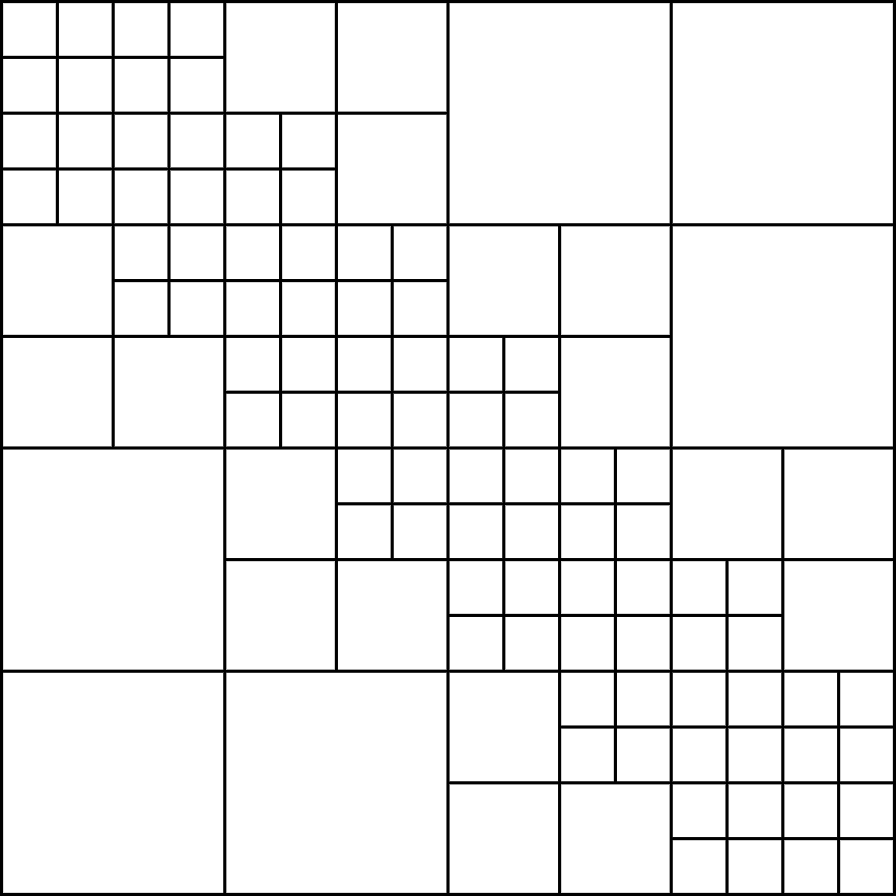
A WebGL 1 fragment shader for this pattern:

```glsl
precision highp float;

uniform vec2 u_resolution;

const float LINE_WIDTH = 0.0035;
const float INSET = 0.00175;        // margin from canvas edge to outer line centre
const float COARSE_BLOCKS = 4.0;    // blocks per side before any splitting
const int LEVELS = 3;
const float NEAR_DIAGONAL = 1.5;    // blocks closer than this to the diagonal split
const vec3 PAPER = vec3(1.0);
const vec3 INK = vec3(0.0);

// Signed distance to the outline of the leaf block that holds p (0..1 grid).
float leafBlockDistance(vec2 p) {
  float count = COARSE_BLOCKS;
  float dist = 1.0;
  for (int level = 0; level < LEVELS; level++) {
    vec2 cell = clamp(floor(p * count), 0.0, count - 1.0);
    vec2 fromCentre = abs(p * count - cell - 0.5) - 0.5;
    dist = max(fromCentre.x, fromCentre.y) / count;
    if (abs(cell.x - cell.y) > NEAR_DIAGONAL) break;
    count *= 2.0;
  }
  return dist;
}

void main() {
  float side = min(u_resolution.x, u_resolution.y);
  float pixel = 1.0 / side;
  vec2 uv = (gl_FragCoord.xy - 0.5 * u_resolution) / side + 0.5;

  // Rows count down from the top, so the diagonal falls to the right.
  uv.y = 1.0 - uv.y;
  float span = 1.0 - 2.0 * INSET;
  vec2 grid = (uv - INSET) / span;

  // Box-filtered line coverage.
  float dist = abs(leafBlockDistance(grid)) * span;
  float coverage = clamp((0.5 * LINE_WIDTH - dist) / pixel + 0.5, 0.0, 1.0);

  gl_FragColor = vec4(mix(PAPER, INK, coverage), 1.0);
}
```
